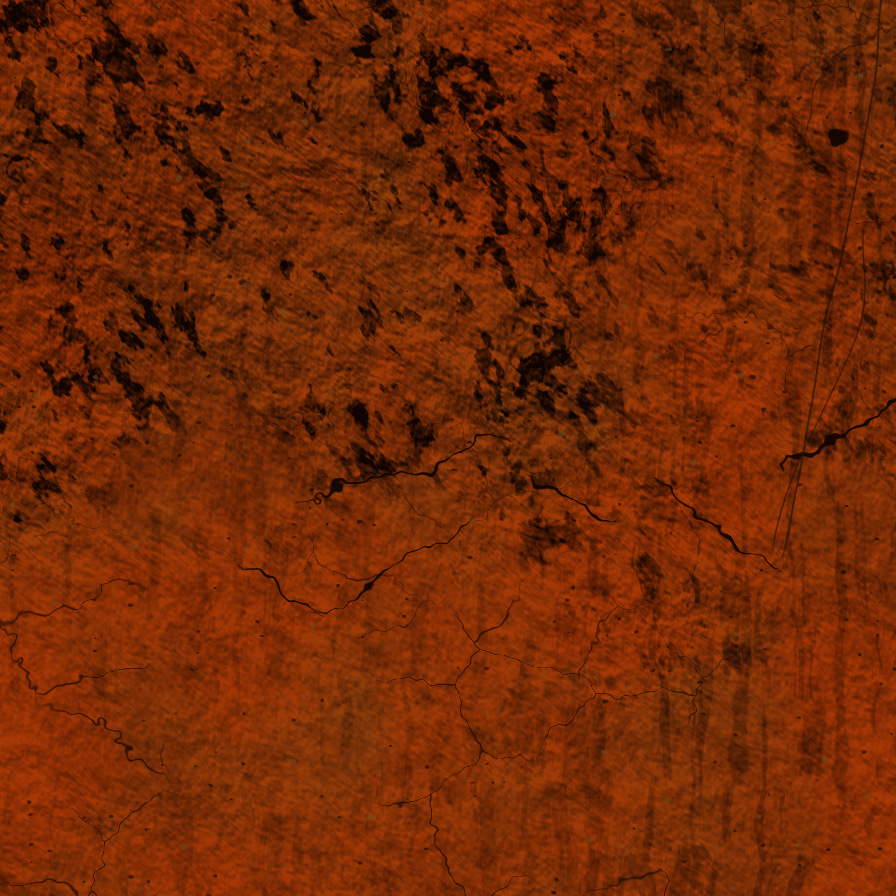
Give the GLSL for this texture, as a Shadertoy shader.

```glsl
// Weathered red clay bank: crumbling, pitted earth above a smoother cracked face.
// Layered value noise gives relief, pits and streaks; warped cell borders and
// segments give cracks; thin curves give hanging roots.

const vec3 RED_CLAY = vec3(0.590, 0.193, 0.016);
const vec3 TAN_CLAY = vec3(0.520, 0.222, 0.036);
const vec3 SHADOW   = vec3(0.060, 0.014, 0.005);
const vec3 ROOT     = vec3(0.230, 0.110, 0.040);
const vec3 PEBBLE   = vec3(0.400, 0.290, 0.120);

float hash(vec2 p) {
    vec3 q = fract(p.xyx * 0.1031);
    q += dot(q, q.yzx + 33.33);
    return fract((q.x + q.y) * q.z);
}

vec2 hash2(vec2 p) { return vec2(hash(p), hash(p + 71.7)); }

float noise(vec2 p) {
    vec2 i = floor(p), f = fract(p);
    f = f * f * (3.0 - 2.0 * f);
    return mix(mix(hash(i), hash(i + vec2(1, 0)), f.x),
               mix(hash(i + vec2(0, 1)), hash(i + vec2(1, 1)), f.x), f.y);
}

vec2 wobble(vec2 p) { return vec2(noise(p), noise(p + 37.3)) - 0.5; }

// Layered noise, scaled to average one half
float fbm(vec2 p, int octaves, float gain) {
    float sum = 0.0, total = 0.0, amp = 0.5;
    for (int i = 0; i < octaves; i++) {
        sum += amp * noise(p);
        total += amp;
        p = mat2(1.6, 1.2, -1.2, 1.6) * p + 13.7;
        amp *= gain;
    }
    return sum / total;
}

// 1 below lo, 0 above hi
float below(float lo, float hi, float x) { return 1.0 - smoothstep(lo, hi, x); }

float blob(vec2 p, vec2 center, vec2 radius) {
    vec2 d = (p - center) / radius;
    return exp(-dot(d, d));
}

// Lumps leaning down to the right
vec2 lean(vec2 p) { return vec2(p.x + 0.5 * p.y, p.y - 0.2 * p.x) + 0.02 * wobble(p * 14.0); }
float height(vec2 p) { return fbm(lean(p) * vec2(32.0, 25.0), 5, 0.6); }

// Gap between the two nearest cell points: zero along cell borders
float cellBorder(vec2 p) {
    float first = 9.0, second = 9.0;
    for (int k = 0; k < 9; k++) {
        vec2 c = floor(p) + vec2(k % 3 - 1, k / 3 - 1);
        float d = length(c + hash2(c) - p);
        second = min(second, max(first, d));
        first = min(first, d);
    }
    return second - first;
}

// Crack between two points, tapering toward both ends
float crack(vec2 p, vec2 a, vec2 b, float width, float px) {
    float t = clamp(dot(p - a, b - a) / dot(b - a, b - a), 0.0, 1.0);
    float w = width * (0.2 + 3.0 * t * (1.0 - t)) * (0.3 + 1.4 * noise(p * 60.0));
    return below(w - px, w + px, length(p - mix(a, b, t)));
}

// Thin root following x = curve between two heights
float strand(vec2 p, float curve, float low, float high, float width, float px) {
    float span = smoothstep(low, low + 0.02, p.y) * below(high - 0.02, high, p.y);
    return span * below(width - px, width + px, abs(p.x - curve));
}

// Sparse small stones, one candidate per grid cell
float pebbles(vec2 p, float scale, float share, float px) {
    vec2 cell = floor(p * scale), d = fract(p * scale) - 0.25 - 0.5 * hash2(cell);
    float r = mix(0.04, 0.16, hash(cell + 5.1));
    float size = length(d * vec2(1.0, 1.35)) + 0.12 * (noise(p * scale * 9.0) - 0.5);
    return step(hash(cell + 9.4), share) * below(r - px * scale, r + px * scale, size);
}

void mainImage(out vec4 fragColor, in vec2 fragCoord) {
    vec2 p = fragCoord / iResolution.xy;
    float px = 0.8 / iResolution.y;

    // Regions: crumbly top, calmer right side, smooth base, shaded hollows
    float drift = fbm(p * 6.0, 4, 0.5) - 0.5;
    float right = smoothstep(0.60, 0.74, p.x + 0.2 * drift);
    float rough = smoothstep(0.41, 0.54, p.y + 0.4 * drift) * (1.0 - 0.5 * right);
    rough = max(rough, 0.8 * blob(p, vec2(0.74, 0.34), vec2(0.10)));
    float gloom = blob(p, vec2(0.06, 0.70), vec2(0.14)) + 0.6 * blob(p, vec2(0.47, 0.51), vec2(0.10, 0.04))
                + 0.5 * blob(p, vec2(0.30, 0.88), vec2(0.22, 0.10)) + 0.6 * blob(p, vec2(0.96, 0.38), vec2(0.07, 0.10));

    // Clay tint
    float tint = 0.20 + 2.6 * (fbm(p * 5.0 + 21.0, 6, 0.6) - 0.5) - 0.35 * gloom
               + 0.6 * blob(p, vec2(0.42, 0.60), vec2(0.13, 0.16)) + 0.4 * right * smoothstep(0.5, 0.8, p.y);
    vec3 color = mix(RED_CLAY, TAN_CLAY, clamp(tint, 0.0, 1.0));

    // Relief lit from above, pits, creases, streaks and grain
    float relief = height(p) - height(p + vec2(-0.0015, 0.0038));
    float patchy = noise(p * 10.0) - 0.5;
    float pit = below(0.30, 0.41, fbm(lean(p) * vec2(54.0, 36.0) + 5.0, 4, 0.55) + 0.26 * patchy - 0.06 * gloom);
    float crease = below(0.01, 0.07, abs(noise(lean(p) * vec2(34.0, 22.0) + 1.5 * wobble(p * 60.0)) - 0.5));
    float streak = below(0.32, 0.46, fbm(p * vec2(80.0, 11.0) + wobble(p * 25.0), 4, 0.5));
    float light = mix(0.92, 0.84, rough) + 0.28 * drift - 0.12 * gloom + relief * mix(1.7, 3.3, rough);
    light -= pit * mix(0.10, 0.62, rough) + crease * rough * smoothstep(-0.1, 0.3, -patchy) * 0.4;
    light -= streak * mix(0.13, 0.22, right) + 0.07 * right * smoothstep(0.5, 0.7, p.y);
    light += 0.20 * (noise(p * 230.0) - 0.5);
    color = mix(SHADOW, color, clamp(light, 0.0, 1.12));

    // Stones and dark specks
    color = mix(color, PEBBLE, 0.6 * pebbles(p, 42.0, 0.06, px));
    color = mix(color, SHADOW, 0.6 * pebbles(p + 3.3, 55.0, 0.10, px));

    // Broken hairlines and main fractures
    vec2 jag = 0.012 * wobble(p * 55.0) + 0.007 * wobble(p * 120.0);
    float gate = smoothstep(0.52, 0.72, noise(p * 8.0 + 4.0)) * (1.0 - 0.7 * rough);
    vec2 bent = (p + jag + 0.05 * wobble(p * 13.0)) * vec2(8.0, 9.0);
    color = mix(color, SHADOW, 0.7 * gate * below(0.0, 0.012 + 7.0 * px, cellBorder(bent)));
    vec2 q = p + jag + 0.030 * wobble(p * 16.0);
    float split = crack(q, vec2(0.33, 0.44), vec2(0.57, 0.51), 0.0018, px);
    split = max(split, crack(q, vec2(0.27, 0.37), vec2(0.36, 0.32), 0.0013, px));
    split = max(split, crack(q, vec2(0.35, 0.32), vec2(0.53, 0.41), 0.0016, px));
    split = max(split, crack(q, vec2(0.59, 0.47), vec2(0.69, 0.42), 0.0024, px));
    split = max(split, crack(q, vec2(0.73, 0.46), vec2(0.87, 0.37), 0.0022, px));
    split = max(split, crack(q, vec2(0.88, 0.47), vec2(1.03, 0.59), 0.0032, px));
    split = max(split, below(0.008, 0.011, length((q - vec2(0.928, 0.838)) * vec2(1.0, 0.8))));
    color = mix(color, SHADOW, 0.92 * split);

    // Hanging roots
    float sway = 0.012 * (noise(vec2(p.y * 11.0, 2.0)) - 0.5);
    float longRoot = 0.868 + 0.117 * pow(clamp((p.y - 0.38) / 0.62, 0.0, 1.0), 0.85) + sway;
    float sideRoot = 0.868 + 0.098 * smoothstep(0.38, 0.70, p.y) - sway;
    float root = max(strand(p, longRoot, 0.37, 1.1, 0.0011, px), strand(p, sideRoot, 0.38, 0.75, 0.0008, px));
    fragColor = vec4(mix(color, ROOT * 0.6, 0.7 * root), 1.0);
}
```
